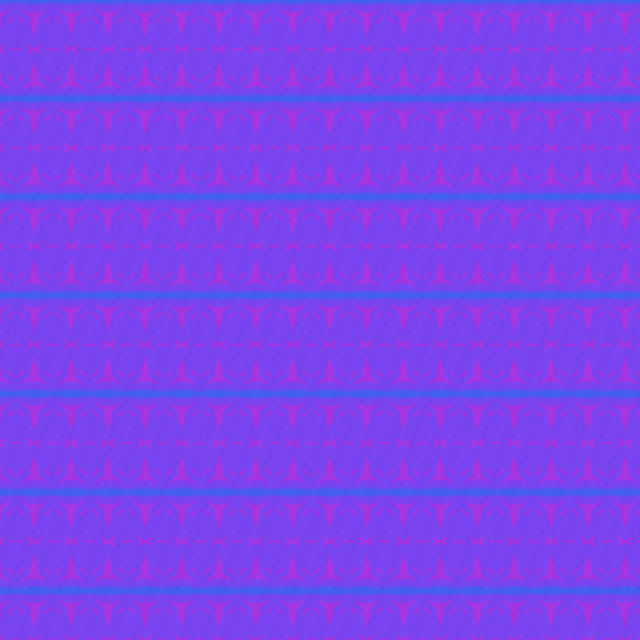
This texture map is drawn by a three.js fragment shader. Its source:

```glsl
#define ROWS 6.5
#define COLS 17.333
#define COLUMN_SHIFT 0.923
#define SOFTNESS 0.015
#define STRIPE_HALF 0.036
#define STRIPE_SWELL 0.005
#define GRAIN 0.008
#define VIOLET vec3(0.470, 0.270, 0.940)
#define MAGENTA vec3(0.650, 0.212, 0.880)
#define BLUE vec3(0.265, 0.375, 0.930)

varying vec2 vUv;

// Distance to a segment whose radius runs from ra to rb
float taperedStroke(vec2 p, vec2 a, vec2 b, float ra, float rb) {
  vec2 ab = b - a;
  float t = clamp(dot(p - a, ab) / dot(ab, ab), 0.0, 1.0);
  return length(p - a - ab * t) - mix(ra, rb, t);
}

// Pointed body with two wings flaring toward the stripe
float dart(vec2 p) {
  float halfWidth = 0.041 * (1.0 - smoothstep(0.22, 0.385, p.y));
  halfWidth -= 0.008 * (1.0 - smoothstep(0.15, 0.21, p.y));
  float body = max(p.x - halfWidth, max(0.120 - p.y, p.y - 0.370));
  float wing = taperedStroke(p, vec2(0.020, 0.162), vec2(0.112, 0.108), 0.024, 0.007);
  return min(body, wing);
}

// Bow whose halves widen away from the centre, notched at the ends
float bow(vec2 p) {
  float flare = p.y - 0.014 - 0.48 * p.x;
  float notch = p.x - 0.052 - 0.5 * p.y;
  return max(max(flare, notch), p.y - 0.046);
}

void main() {
  // Mirrored cell: one row is one unit high, y is the distance to a stripe
  float cellWidth = ROWS / COLS;
  float column = abs(fract(vUv.x * COLS - COLUMN_SHIFT + 0.5) - 0.5);
  float stripeDist = abs(fract((1.0 - vUv.y) * ROWS + 0.5) - 0.5);
  vec2 p = vec2(column * cellWidth, stripeDist);
  vec2 gap = vec2(0.5 * cellWidth - p.x, p.y);
  vec2 middle = vec2(p.x, 0.5 - p.y);

  // Magenta ornaments
  float d = dart(p);
  d = min(d, taperedStroke(gap, vec2(0.030, 0.178), vec2(0.076, 0.222), 0.009, 0.013));
  d = min(d, bow(middle));
  vec2 dashPoint = vec2(gap.x, middle.y);
  d = min(d, taperedStroke(dashPoint, vec2(0.0), vec2(0.076, 0.0), 0.014, 0.004));
  float ornament = 1.0 - smoothstep(-SOFTNESS, SOFTNESS, d);
  float halo = 0.14 * (1.0 - smoothstep(0.0, 0.035, d));

  // Blue stripe, swelling below each dart
  float swell = STRIPE_SWELL * cos(6.28318 * column);
  float stripe = 1.0 - smoothstep(-0.024, 0.024, p.y - STRIPE_HALF - swell);

  // Faint woven tone
  float weave = sin(vUv.x * 410.0 + sin(vUv.y * 97.0)) * sin(vUv.y * 290.0);
  weave += 0.5 * sin(vUv.x * 173.0 - vUv.y * 61.0);

  vec3 color = mix(VIOLET, MAGENTA, max(ornament, halo));
  color = mix(color, BLUE, stripe);
  gl_FragColor = vec4(color + GRAIN * weave, 1.0);
}
```
